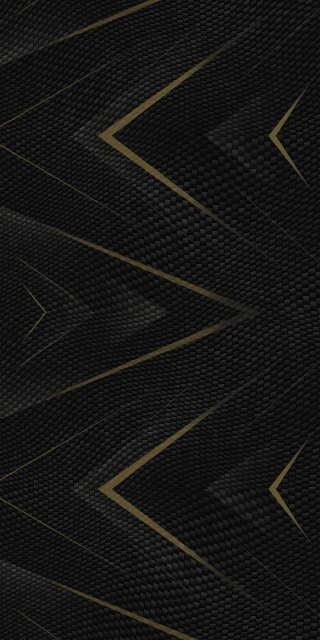
Reproduce this background procedurally as a WebGL 2 fragment shader.

```glsl
#version 300 es
precision highp float;
uniform vec2 u_resolution;
out vec4 fragColor;

float hash(vec2 p) {
    return fract(sin(dot(p, vec2(127.1, 311.7))) * 43758.5453);
}

float edge(float f) {
    float aa = 0.8 / u_resolution.x;
    return smoothstep(-aa, aa, f);
}

// Positive inside a chevron that opens along +x
float chevron(vec2 q, float tip, float slope) {
    return slope * (q.x - tip) - q.y;
}

// Solid arms between an outer and an inner chevron
float arms(vec2 q, float tip, float slope, float innerTip, float innerSlope) {
    return edge(chevron(q, tip, slope)) * (1.0 - edge(chevron(q, innerTip, innerSlope)));
}

float thinLine(float f, float width) {
    return edge(width - abs(f));
}

// Soft sheet that is brightest along its outer edge
float sheet(float f, float falloff) {
    return edge(f) * exp(-max(f, 0.0) * falloff);
}

// Woven fibre: staggered columns of shaded cells on a wavy cloth
float weave(vec2 p, float d) {
    vec2 uv = p;
    uv.x += 0.012 * sin(9.0 * p.y + 4.0 * p.x);
    uv.y += 0.035 * sin(8.0 * p.x + 7.0 * d) + 0.18 * p.x * d;
    uv *= vec2(66.0 - 10.0 * p.x, 56.0 - 8.0 * p.x);
    float column = floor(uv.x);
    uv.y += 0.5 * mod(column, 2.0) + 0.12 * column;
    vec2 cell = fract(uv);
    float sides = smoothstep(0.0, 0.18, cell.x) * smoothstep(1.0, 0.85, cell.x);
    float shade = smoothstep(0.1, 0.85, cell.y) * smoothstep(1.0, 0.88, cell.y);
    return shade * mix(0.35, 1.0, sides) * (0.65 + 0.5 * hash(floor(uv)));
}

void main() {
    vec2 p = gl_FragCoord.xy / u_resolution * vec2(1.0, 2.0);

    // Mirror the height between two axes; a opens right, b opens left
    float d = abs(mod(2.0 - p.y - 0.4245 + 0.552, 1.104) - 0.552);
    vec2 a = vec2(p.x, d);
    vec2 b = vec2(1.0 - p.x, 0.552 - d);

    vec3 gold = vec3(0.41, 0.355, 0.215);
    vec3 bronze = vec3(0.19, 0.175, 0.145);

    // Cloth with broad dark hollows
    float fibre = weave(p, d);
    float hollow = exp(-dot((a - vec2(0.5, 0.0)) * vec2(5.0, 9.0), (a - vec2(0.5, 0.0)) * vec2(5.0, 9.0)))
                 + exp(-dot((b - vec2(1.0, 0.0)) * vec2(6.0, 6.0), (b - vec2(1.0, 0.0)) * vec2(6.0, 6.0)));
    float light = 0.105 + 0.02 * sin(7.0 * p.x - 9.0 * d) - 0.035 * hollow;
    vec3 color = vec3(0.036) + fibre * light * vec3(1.0, 0.985, 0.95);

    // Smoky sheets
    float smoke = 0.85 * sheet(chevron(a, 0.221, 0.79), 15.0) * smoothstep(0.75, 0.25, p.x);
    smoke += 0.75 * sheet(chevron(a, 0.638, 0.72), 13.0) * smoothstep(0.95, 0.65, p.x);
    smoke += 0.9 * edge(chevron(b, 0.474, 0.62)) * smoothstep(0.72, 0.474, b.x);
    smoke += 0.5 * sheet(chevron(b, 0.70, 0.70), 16.0) * smoothstep(0.98, 0.7, b.x);
    smoke += 1.2 * sheet(chevron(b, 0.18, 0.406), 17.0) * smoothstep(0.36, 0.0, p.x);
    color += smoke * (0.06 + 0.065 * fibre) * vec3(1.0, 0.96, 0.88);

    // Hairlines
    float hair = 0.75 * thinLine(d - 0.0286 - 0.585 * p.x, 0.0022 - 0.0025 * p.x)
               * smoothstep(0.62, 0.2, p.x);
    hair += 0.45 * thinLine(chevron(a, 0.2135, 0.85), 0.0013)
          * smoothstep(0.3, 0.5, p.x) * smoothstep(0.64, 0.58, p.x);
    hair += 0.45 * thinLine(chevron(a, 0.557, 0.9), 0.0014) * smoothstep(0.68, 0.8, p.x);
    hair += 0.6 * thinLine(chevron(b, 0.70, 0.70), 0.0018)
          * smoothstep(0.7, 0.85, b.x) * smoothstep(0.03, 0.08, p.x);
    hair += 0.8 * thinLine(chevron(b, 0.857, 1.25), 0.0035 - 0.04 * max(b.x - 0.89, 0.0))
          * smoothstep(0.05, 0.1, p.x);
    color = mix(color, gold, clamp(hair, 0.0, 1.0));

    // Gold arms, fading to bronze at their ends
    float bigArms = arms(a, 0.305, 0.715, 0.349, 0.767);
    vec3 bigTint = mix(gold, bronze, smoothstep(0.56, 0.7, p.x));
    color = mix(color, bigTint * (0.86 + 0.14 * fibre), bigArms * mix(0.95, 0.4, smoothstep(0.6, 0.95, p.x)));

    float sideArms = arms(a, 0.839, 1.28, 0.862, 1.53);
    color = mix(color, mix(gold, bronze, smoothstep(0.89, 0.98, p.x)), 0.92 * sideArms);

    float arrowArms = arms(b, 0.18, 0.406, 0.237, 0.43);
    vec3 arrowTint = mix(gold * 0.85, bronze, smoothstep(0.62, 0.72, p.x));
    float arrowFade = smoothstep(0.08, 0.28, p.x) * mix(0.9, 0.6, smoothstep(0.62, 0.8, p.x));
    color = mix(color, arrowTint * (0.82 + 0.18 * fibre), arrowArms * arrowFade);

    fragColor = vec4(color, 1.0);
}
```
